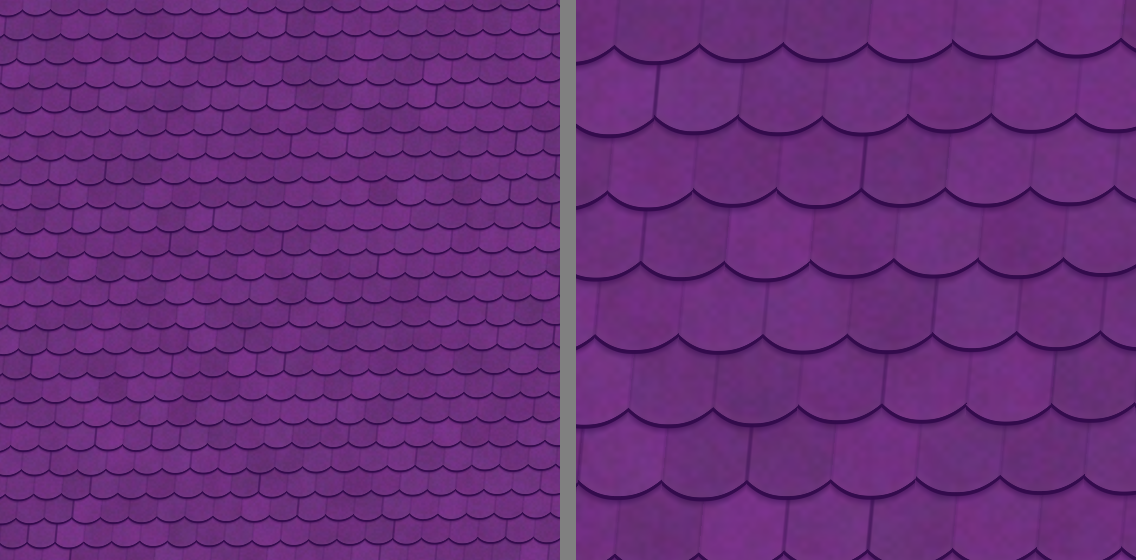
Left: the whole. Right: its middle third, enlarged.
Give the GLSL for this texture, as a Shadertoy shader.

```glsl
// Purple roof of overlapping round-ended shingles in slightly tilted, half-offset rows.
// Each row ends in a scalloped curve that casts a thin dark line and soft shadow on
// the row below; hashes vary tone, seams and placement, and noise mottles the faces.

#define ROWS 23.13        // shingle rows down the canvas
#define COLS 19.9         // shingles across the canvas
#define TILT 0.011        // rise of the rows towards the right
#define LEAN 0.08         // sideways drift per row, in shingles
#define DEPTH 0.23        // scallop depth, in rows
#define LINE_WIDTH 0.045  // dark line below the scallop, in rows
#define SHADOW 0.17       // reach of the soft shadow, in rows
#define JITTER 0.045      // irregular placement
#define FACE_WARM vec3(0.445, 0.182, 0.500)
#define FACE_COOL vec3(0.410, 0.202, 0.482)
#define RIM_COLOR vec3(0.450, 0.245, 0.500)
#define GAP_COLOR vec3(0.190, 0.035, 0.290)

float hash(vec2 p) {
    return fract(sin(dot(p, vec2(127.1, 311.7))) * 43758.5453);
}

float noise(vec2 p) {
    vec2 i = floor(p), f = fract(p);
    f = f * f * (3.0 - 2.0 * f);
    return mix(mix(hash(i), hash(i + vec2(1, 0)), f.x),
               mix(hash(i + vec2(0, 1)), hash(i + vec2(1, 1)), f.x), f.y);
}

// Position along a row, where every integer is a seam between shingles
float column(float x, float y, float row) {
    float stagger = 0.5 * mod(row, 2.0) + 0.11;
    float shift = JITTER * 2.0 * (hash(vec2(row, 7.3)) - 0.5);
    return x * COLS + LEAN * (y - 8.0) - stagger + shift;
}

// Height of a row's scalloped lower edge, measured downwards in rows
float lowerEdge(float x, float y, float row) {
    float c = column(x, y, row);
    float side = abs(2.0 * fract(c) - 1.0);
    float slip = JITTER * hash(vec2(floor(c), row) + 3.7);
    return row - DEPTH * pow(side, 2.3) - slip;
}

void mainImage(out vec4 fragColor, in vec2 fragCoord) {
    vec2 uv = fragCoord / iResolution.xy;
    float aa = ROWS / iResolution.y;
    float x = uv.x;
    float y = (1.0 - uv.y + TILT * x - 0.029) * ROWS;

    // Find the row on top at this point
    float row = ceil(y);
    if (y > lowerEdge(x, y, row)) row += 1.0;
    float below = y - lowerEdge(x, y, row - 1.0);
    float above = lowerEdge(x, y, row) - y;

    float c = column(x, y, row);
    vec2 tile = vec2(floor(c), row);

    // Face: tone per shingle, broad stains, mottled hue and fine grain
    float mottle = noise(uv * 105.0 + 11.0);
    float stain = noise(uv * vec2(42.0, 26.0));
    float grain = noise(uv * 260.0);
    float hue = clamp(0.55 + 0.5 * (hash(tile) - 0.5) + 0.9 * (mottle - 0.5), 0.0, 1.0);
    vec3 color = mix(FACE_COOL, FACE_WARM, hue);
    color *= 1.0 + 0.10 * (hash(tile + 19.1) - 0.5)
                 + 0.07 * (stain - 0.5) + 0.07 * (grain - 0.5);
    color.b += 0.035 * (noise(uv * 130.0 + 47.0) - 0.5);

    // Paler worn rim along the rounded end
    float rim = 1.0 - smoothstep(0.04, 0.16, above);
    color = mix(color, RIM_COLOR, 0.35 * rim * (0.4 + 0.6 * mottle));

    // Seams, mostly faint with a few open ones
    float seamHash = hash(vec2(floor(c + 0.5), row) + 31.4);
    float seamDist = 0.5 - abs(fract(c) - 0.5);
    float seam = 1.0 - smoothstep(0.006, 0.025 + aa, seamDist);
    color = mix(color, GAP_COLOR, seam * (0.13 + 0.45 * pow(seamHash, 7.0)));

    // Shadow and dark line below the row above
    float softShade = 1.0 - smoothstep(0.0, SHADOW, below);
    float darkLine = 1.0 - smoothstep(LINE_WIDTH - 0.5 * aa, LINE_WIDTH + aa, below);
    float lip = 1.0 - smoothstep(0.0, aa, above);
    color = mix(color, GAP_COLOR, 0.55 * softShade);
    color = mix(color, GAP_COLOR, 0.88 * max(darkLine, lip));

    fragColor = vec4(color, 1.0);
}
```
